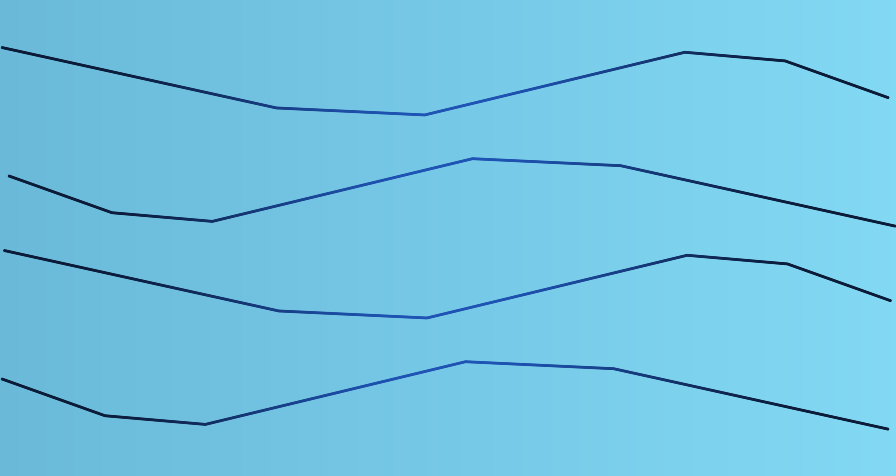
Reproduce this background procedurally as a Shadertoy shader.

```glsl
// Four thin bent lines over a pale blue horizontal gradient.
// One polyline is drawn per row; odd rows are turned half a turn and
// pairs step down the canvas. Ink runs navy - blue - navy along each line.

const int ROWS = 4;
const int POINTS = 6;
const float PAIR_STEP = 0.4265;   // drop from one pair of rows to the next
const float HALF_WIDTH = 0.0031;  // in canvas heights

const vec3 SKY_LEFT = vec3(0.415, 0.725, 0.850);
const vec3 SKY_RIGHT = vec3(0.510, 0.850, 0.955);
const vec3 NAVY = vec3(0.045, 0.105, 0.220);
const vec3 BLUE = vec3(0.120, 0.330, 0.710);

// Corners of the repeated line, in fractions of the canvas
const vec2 CORNERS[POINTS] = vec2[POINTS](
    vec2(0.0026, 0.9000), vec2(0.3086, 0.7732), vec2(0.4740, 0.7585),
    vec2(0.7643, 0.8902), vec2(0.8763, 0.8720), vec2(0.9910, 0.7950));

// Small sideways shift of each row
const vec4 ROW_SHIFT = vec4(0.0, 0.0013, 0.0026, -0.0065);

float segmentDistance(vec2 p, vec2 a, vec2 b) {
    vec2 pa = p - a, ba = b - a;
    return length(pa - ba * clamp(dot(pa, ba) / dot(ba, ba), 0.0, 1.0));
}

// Distance to the whole bent line, in canvas heights
float polylineDistance(vec2 uv, vec2 scale) {
    float d = 1e3;
    for (int i = 0; i < POINTS - 1; i++) {
        d = min(d, segmentDistance(uv * scale, CORNERS[i] * scale, CORNERS[i + 1] * scale));
    }
    return d;
}

// Moves a canvas position into the frame of the given row
vec2 rowFrame(vec2 uv, int row) {
    uv += vec2(-ROW_SHIFT[row], float(row / 2) * PAIR_STEP);
    return row % 2 == 1 ? vec2(1.0, 1.4251) - uv : uv;
}

vec3 inkColor(float x) {
    float fromCenter = abs(x - 0.5);
    return mix(BLUE, NAVY, smoothstep(0.02, 0.42, fromCenter));
}

void mainImage(out vec4 fragColor, in vec2 fragCoord) {
    vec2 uv = fragCoord / iResolution.xy;
    vec2 scale = vec2(iResolution.x / iResolution.y, 1.0);
    float soft = 0.5 / iResolution.y;

    // Background gradient
    vec3 color = mix(SKY_LEFT, SKY_RIGHT, uv.x);

    // Lines
    for (int row = 0; row < ROWS; row++) {
        float d = polylineDistance(rowFrame(uv, row), scale);
        float cover = 1.0 - smoothstep(HALF_WIDTH - soft, HALF_WIDTH + soft, d);
        color = mix(color, inkColor(uv.x), cover);
    }

    fragColor = vec4(color, 1.0);
}
```
